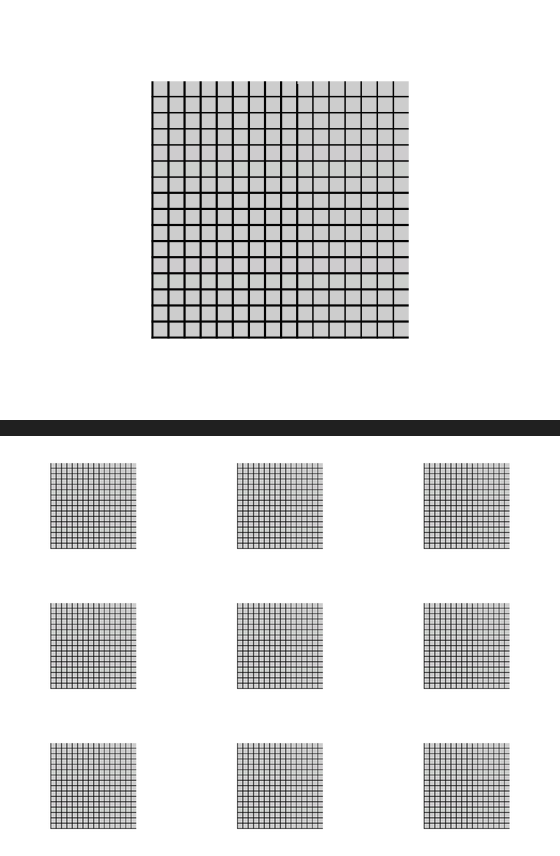
Top: one tile. Bottom: repeated 3 by 3.
Give the GLSL for this pattern, as a Shadertoy shader.

```glsl
// A grey square ruled into 16 by 16 cells by black lines, centred on white.

const float CELLS = 16.0;

// Coverage of ruled lines along both axes; each line starts at its cell's lower edge.
vec2 ruledLines(vec2 grid, float pixel) {
    vec2 index = floor(grid + 0.5);
    // The first ten lines are heavy, the rest are fine.
    vec2 width = mix(vec2(0.136), vec2(0.092), step(9.5, index));
    // The last heavy upright thins out at its top end.
    if (index.x == 9.0 && grid.y > 15.8) width.x = 0.085;
    vec2 edge = abs(grid - index - 0.5 * width) - 0.5 * width;
    // The upper and right borders stay open.
    return clamp(0.5 - edge / pixel, 0.0, 1.0) * step(index, vec2(CELLS - 0.5));
}

// Coverage of the whole square.
float squareMask(vec2 grid, float pixel) {
    vec2 edge = abs(grid - 0.5 * CELLS) - 0.5 * CELLS;
    vec2 cover = clamp(0.5 - edge / pixel, 0.0, 1.0);
    return cover.x * cover.y;
}

// Light grey with a faint pink and green tint that returns every seven rows.
vec3 cellColor(float row) {
    float phase = mod(row, 7.0);
    float tint = float(phase == 4.0) - float(phase == 3.0);
    return vec3(0.805) + tint * vec3(0.004, -0.006, 0.004);
}

void mainImage(out vec4 fragColor, in vec2 fragCoord) {
    // Grid coordinates run from 0 to CELLS across the square.
    float pixel = CELLS / (0.613 * iResolution.y);
    vec2 grid = (fragCoord - 0.5 * iResolution.xy) * pixel + 0.5 * CELLS;

    vec2 lines = ruledLines(grid, pixel);
    float ink = 1.0 - (1.0 - lines.x) * (1.0 - lines.y);

    vec3 color = mix(cellColor(floor(grid.y)), vec3(0.01), ink);
    color = mix(vec3(1.0), color, squareMask(grid, pixel));
    fragColor = vec4(color, 1.0);
}
```
